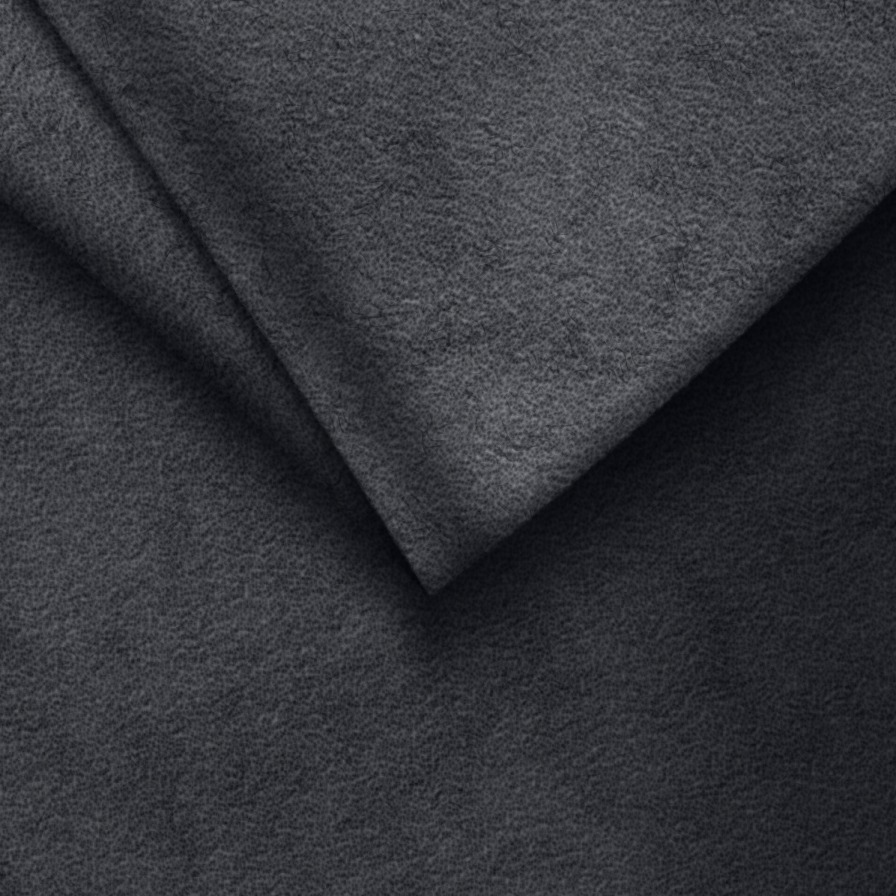
This texture is drawn by a Shadertoy shader. Its source:

```glsl
const vec2 TIP = vec2(0.479, 0.333);        // lowest corner of the folded flap
const vec2 LEFT_END = vec2(0.0, 0.779);
const vec2 RIGHT_END = vec2(1.0, 0.792);
const vec2 CREASE_TOP = vec2(0.039, 1.0);
const vec2 CREASE_END = vec2(0.462, 0.362);
const float EDGE_BOW = 0.06;
const float EDGE_FUZZ = 0.002;
const float EDGE_ROUGHNESS = 0.0004;
const float FLAP_TILT = 0.55;               // weave direction of the flap
const float RELIEF_GAIN = 0.62;
const float PILE_GAIN = 0.58;
const float MOTTLE_GAIN = 0.13;
const float WRINKLE_DEPTH = 0.30;
const vec3 TINT = vec3(0.0, 0.004, 0.022);

vec2 hash2(vec2 p) {
    vec3 q = fract(p.xyx * vec3(0.1031, 0.1030, 0.0973));
    q += dot(q, q.yzx + 33.33);
    return fract((q.xx + q.yz) * q.zy);
}

// Distances to the nearest and second nearest cell points
vec2 cellular(vec2 p) {
    vec2 cell = floor(p), f = fract(p);
    vec2 nearest = vec2(4.0);
    for (int y = -1; y <= 1; y++)
    for (int x = -1; x <= 1; x++) {
        vec2 g = vec2(x, y);
        float d = length(g + hash2(cell + g + 100.0) - f);
        nearest = d < nearest.x ? vec2(d, nearest.x) : vec2(nearest.x, min(nearest.y, d));
    }
    return nearest;
}

mat2 rotation(float a) {
    float c = cos(a), s = sin(a);
    return mat2(c, -s, s, c);
}

// Layered, warped sines for uneven brushing, about -1 to 1
float mottle(vec2 p) {
    float sum = 0.0, gain = 0.5;
    for (int i = 0; i < 6; i++) {
        p = rotation(1.17) * p * 1.63 + 2.3;
        p += 0.7 * sin(p.yx * 1.3);
        sum += gain * sin(p.x) * cos(p.y * 1.1);
        gain *= 0.8;
    }
    return sum;
}

// Soft lumps and short curls in the pile
float pileHeight(vec2 p) {
    vec2 q = p + 0.004 * sin(p.yx * 71.0) + 0.002 * sin(p.yx * 173.0 + 1.0);
    vec2 lumps = cellular(q * vec2(52.0, 80.0));
    vec2 curls = cellular(q * vec2(115.0, 165.0) + 7.0);
    return 0.5 * lumps.x + 0.5 * curls.x;
}

// Straight fold with a shallow parabolic bow; positive above
float foldDistance(vec2 p, vec2 a, vec2 b, float bow) {
    float t = (p.x - a.x) / (b.x - a.x);
    float height = mix(a.y, b.y, t) + bow * t * (1.0 - t);
    return (p.y - height) * abs(b.x - a.x) / length(b - a);
}

float bump(float x, float width) {
    return exp(-x * x / (width * width));
}

float backShade(vec2 p, float dLeft, float dRight) {
    float shade = mix(0.222, 0.130, smoothstep(0.42, 1.0, p.x + 0.2 * (p.y - 0.25)));
    shade += 0.022 * bump(length(p - vec2(0.13, 0.43)), 0.25);
    float rightSide = smoothstep(0.42, 0.56, p.x);
    float away = max(-dLeft, -dRight);
    float openness = smoothstep(-0.015, mix(0.085, 0.15, rightSide), away);
    return shade * mix(0.24, 1.0, openness);
}

float frontShade(vec2 p, float dCrease, float dRight) {
    float shade = 0.262 + 0.055 * bump(length((p - vec2(0.64, 0.64)) * vec2(1.0, 0.8)), 0.27);
    shade += 0.025 * bump(length(p - vec2(0.55, 0.45)), 0.12);
    float valley = bump(dCrease - 0.068, 0.048);
    shade *= 1.0 - mix(0.42, 0.25, smoothstep(0.8, 1.0, p.y)) * valley;
    shade *= mix(0.62, 1.0, smoothstep(-0.005, 0.017, dCrease));
    return shade * mix(0.5, 1.0, smoothstep(-0.006, 0.045, dRight));
}

float stripShade(vec2 p, float dCrease, float dLeft) {
    float shade = mix(0.19, 0.285, smoothstep(0.4, 0.95, p.y));
    shade *= mix(0.28, 1.0, smoothstep(-0.004, 0.032, -dCrease));
    return shade * mix(0.42, 1.0, smoothstep(-0.006, 0.06, dLeft));
}

void mainImage(out vec4 fragColor, in vec2 fragCoord) {
    vec2 p = fragCoord / iResolution.xy;
    float blur = EDGE_FUZZ + 1.0 / iResolution.y;

    // Fold outlines, roughened by the pile
    float rough = EDGE_ROUGHNESS * (sin(p.x * 290.0) + sin(p.x * 517.0 + p.y * 190.0));
    float dLeft = foldDistance(p, LEFT_END, TIP, EDGE_BOW) + rough;
    float dRight = foldDistance(p, TIP, RIGHT_END, -EDGE_BOW) + rough;
    float dCrease = foldDistance(p, CREASE_TOP, CREASE_END, 0.8 * EDGE_BOW) + rough;
    float flap = smoothstep(-blur, blur, min(dLeft, dRight));
    float front = smoothstep(-blur, blur, dCrease);

    // Broad light and shadow
    float flapShade = mix(stripShade(p, dCrease, dLeft), frontShade(p, dCrease, dRight), front);
    float shade = mix(backShade(p, dLeft, dRight), flapShade, flap);

    // Velvet surface, turned with each layer of cloth
    float tilt = flap > 0.5 ? (front > 0.5 ? FLAP_TILT : -FLAP_TILT) : 0.0;
    vec2 cloth = rotation(-tilt) * p + tilt;
    float relief = pileHeight(cloth + vec2(-0.0025, 0.0035)) - pileHeight(cloth);
    float pile = cellular(cloth * vec2(240.0, 190.0)).x - 0.5;
    float speckle = hash2(floor(cloth * vec2(300.0, 230.0))).x - 0.5;
    float blotch = mottle(cloth * 5.0) + 0.6 * mottle(cloth * 23.0 + 4.0);

    // Short broken wrinkles where the nap is pressed
    vec2 bent = cloth + 0.006 * sin(cloth.yx * 83.0) + 0.003 * sin(cloth.yx * 211.0);
    vec2 seams = cellular(bent * vec2(42.0, 78.0));
    float wrinkle = 1.0 - smoothstep(0.03, 0.24, seams.y - seams.x);
    wrinkle *= smoothstep(-0.1, 0.6, mottle(cloth * 24.0 + 9.0)) * mix(0.6, 1.0, flap);

    shade *= 1.0 + RELIEF_GAIN * relief + PILE_GAIN * (pile + 0.3 * speckle) + MOTTLE_GAIN * blotch;
    shade *= 1.04 - WRINKLE_DEPTH * wrinkle;
    fragColor = vec4(clamp(vec3(shade) + TINT, 0.0, 1.0), 1.0);
}
```
